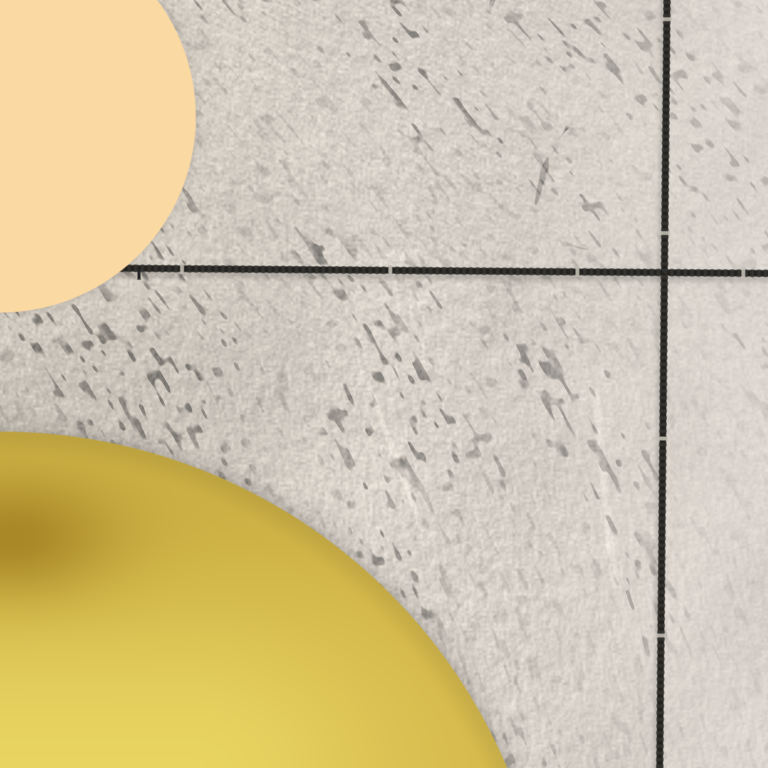
This background is drawn by a WebGL 1 fragment shader. Its source:

```glsl
precision highp float;
// Rough plaster wall with dark crossing cords, a peach disc and a glossy yellow dome.
uniform vec2 u_resolution;

float hash(vec2 p) {
  vec3 q = fract(vec3(p.xyx) * 0.1031);
  q += dot(q, q.yzx + 33.33);
  return fract((q.x + q.y) * q.z);
}

float noise(vec2 p) {
  vec2 i = floor(p), f = fract(p);
  f = f * f * (3.0 - 2.0 * f);
  return mix(mix(hash(i), hash(i + vec2(1, 0)), f.x),
             mix(hash(i + vec2(0, 1)), hash(i + vec2(1, 1)), f.x), f.y);
}

float fbm(vec2 p) {
  float sum = 0.0, amp = 0.5;
  for (int i = 0; i < 4; i++) {
    sum += amp * noise(p);
    p = p * 2.03 + 7.1;
    amp *= 0.5;
  }
  return sum;
}

// Coordinates that follow the trowel strokes: x across, y along
vec2 strokeSpace(vec2 p) {
  float lean = 0.3 * p.y + 0.28 * p.y * p.y;
  float bend = 0.012 * noise(p * 9.0);
  return vec2(p.x + lean + bend + 3.0, p.y - 0.3 * p.x + 3.0);
}

float plasterHeight(vec2 p) {
  vec2 s = strokeSpace(p);
  return 0.5 * noise(s * vec2(105.0, 48.0))
       + 0.35 * noise(s * vec2(205.0, 105.0) + 11.0)
       + 0.2 * noise(p * 310.0);
}

float segment(vec2 p, vec2 a, vec2 b) {
  vec2 d = b - a;
  return length(p - a - d * clamp(dot(p - a, d) / dot(d, d), 0.0, 1.0));
}

// Soft thin mark around zero distance
float mark(float d, float width) {
  return 1.0 - smoothstep(0.3 * width, width, abs(d));
}

vec3 plaster(vec2 p) {
  vec2 s = strokeSpace(p);
  float rough = 1.0 - 0.5 * smoothstep(0.55, 0.95, p.x);
  float slope = plasterHeight(p) - plasterHeight(p + vec2(-0.0025, 0.0032));
  float patches = fbm(p * 6.0 + 2.0);
  float light = 0.795 + 0.035 * smoothstep(0.2, 0.9, p.x);
  light += 0.10 * (patches - 0.47) + 0.28 * rough * slope;

  // Dark pits gathered in long worn bands
  float worn = smoothstep(0.4, 0.7, fbm(s * vec2(13.0, 4.0)));
  float pits = smoothstep(0.68, 0.9, noise(s * vec2(125.0, 58.0) + 40.0));
  light -= pits * rough * (0.07 + 0.22 * worn);

  // Raised trowel ridges
  float ridge = mark(segment(p, vec2(0.48, 0.50), vec2(0.55, 0.31)), 0.005);
  ridge += 0.7 * mark(segment(p, vec2(0.775, 0.49), vec2(0.80, 0.24)), 0.008);
  light += 0.06 * ridge;

  // Hairline cracks
  float wobble = 0.008 * (noise(p * 45.0) - 0.5);
  float crack = mark(segment(p, vec2(0.753, 0.85), vec2(0.716, 0.805)) + wobble, 0.0035);
  crack += 0.6 * mark(segment(p, vec2(0.716, 0.805), vec2(0.697, 0.735)) + wobble, 0.004);
  crack += 0.6 * mark(segment(p, vec2(0.641, 1.0), vec2(0.631, 0.97)) + wobble, 0.003);
  crack += 0.5 * mark(segment(p, vec2(0.72, 0.685), vec2(0.765, 0.675)) + wobble, 0.004);
  light -= 0.3 * crack * smoothstep(0.2, 0.6, noise(p * 70.0));
  return light * mix(vec3(1.03, 0.995, 0.945), vec3(1.025, 0.995, 0.965), p.x);
}

vec3 domeColor(vec2 p) {
  vec3 c = mix(vec3(0.91, 0.83, 0.38), vec3(0.80, 0.69, 0.27), smoothstep(0.0, 0.36, p.y));
  c = mix(c, vec3(0.82, 0.70, 0.28), 0.75 * smoothstep(0.25, 0.65, p.x));
  vec2 spot = (p - vec2(0.015, 0.30)) / vec2(0.13, 0.075);
  c = mix(c, vec3(0.62, 0.49, 0.12), 0.8 * exp(-dot(spot, spot)));
  float rim = length(p - vec2(0.0, -0.279)) / 0.717;
  return c * (1.0 - 0.07 * smoothstep(0.95, 1.0, rim));
}

void main() {
  vec2 p = gl_FragCoord.xy / u_resolution;
  float px = 1.0 / min(u_resolution.x, u_resolution.y);
  vec3 color = plaster(p);

  // Distances to the two cords, with a soft shadow on the wall
  float across = p.y - (0.652 - 0.008 * p.x);
  float down = p.x - (0.859 + 0.0095 * p.y);
  color *= 1.0 - 0.14 * exp(-pow((across + 0.007) / 0.006, 2.0));
  color *= 1.0 - 0.12 * exp(-pow((down + 0.005) / 0.005, 2.0));

  float cordDist = min(abs(across), abs(down));
  float twist = sin((abs(across) < abs(down) ? p.x : p.y) * 720.0);
  float cord = 1.0 - smoothstep(-px, px, cordDist - 0.0046 - 0.0004 * twist);
  vec3 cordColor = vec3(0.17, 0.165, 0.15) + 0.035 * twist + 0.06 * smoothstep(0.002, 0.005, cordDist);
  color = mix(color, cordColor, cord);
  float peg = max(abs(p.x - 0.181) - 0.002, abs(p.y - 0.643) - 0.007);
  color = mix(color, vec3(0.15), 1.0 - smoothstep(-px, px, peg));

  // Pale ties wrapped around the cords at near-regular steps
  for (int i = 0; i < 4; i++) {
    float k = float(i);
    float tieX = 0.237 + 0.285 * k - 0.0138 * k * k;
    float tieY = 0.975 - 0.284 * k + 0.0055 * k * k;
    float tie = min(max(abs(p.x - tieX) - 0.0025, abs(across) - 0.0065),
                    max(abs(p.y - tieY) - 0.0025, abs(down) - 0.0065));
    color = mix(color, vec3(0.76, 0.74, 0.70), 0.9 * (1.0 - smoothstep(-px, px, tie)));
  }

  // Dome and disc, each with a faint contact shadow
  float dome = length(p - vec2(0.0, -0.279)) - 0.717;
  float disc = length(p - vec2(0.0, 0.848)) - 0.255;
  color *= 1.0 - 0.16 * exp(-max(dome, 0.0) / 0.012);
  color *= 1.0 - 0.08 * exp(-max(disc, 0.0) / 0.006);
  color = mix(color, domeColor(p), 1.0 - smoothstep(-px, px, dome));
  color = mix(color, vec3(0.985, 0.85, 0.64), 1.0 - smoothstep(-px, px, disc));
  gl_FragColor = vec4(color, 1.0);
}
```
